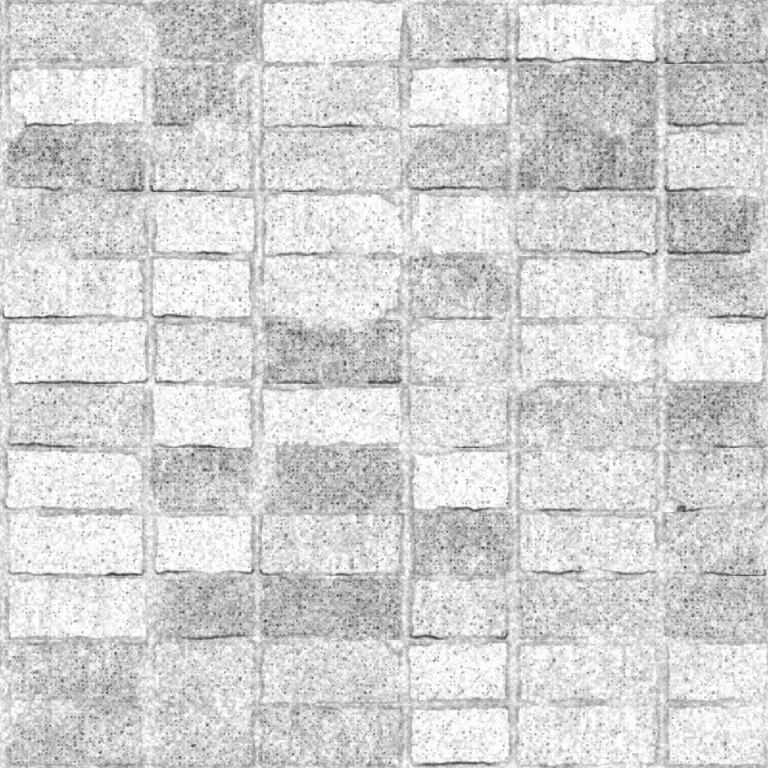
This texture map is drawn by a Shadertoy shader. Its source:

```glsl
// Whitewashed stack-bond brick wall: wide and narrow bricks in grainy pale mortar.

// Layout, in units of one course height
const float COURSES = 12.0;
const float PAIR_WIDTH = 4.0;          // one wide plus one narrow brick
const float PAIRS = 3.0;
const float PAIR_OFFSET = 0.03;
const float PAIR_SPLIT = 2.3;          // joint between wide and narrow
const vec2 WIDE_HALF = vec2(1.05, 0.445);
const vec2 NARROW_HALF = vec2(0.745, 0.445);
const float WIDE_CENTER = 1.15;
const float NARROW_CENTER = 3.15;
const float CORNER_RADIUS = 0.03;

// Irregularity
const float SIZE_JITTER = 0.022;
const float SHIFT_JITTER = 0.03;
const float SKEW = 0.02;
const float EDGE_WOBBLE = 0.055;
const float CHIP_CHANCE = 0.3;
const float RIBBED_CHANCE = 0.4;

// Tones
const float BRICK_LIGHT = 0.965;
const float BRICK_DARK = 0.735;
const float MORTAR_TONE = 0.89;
const float JOINT_SHADE = 0.15;
const float CRACK_SHADE = 0.34;
const float OUTLINE_SHADE = 0.11;
const float GRAIN = 0.19;
const float PIT_SHADE = 0.24;

float hash(vec2 p) {
    vec3 q = fract(p.xyx * 0.1031);
    q += dot(q, q.yzx + 33.33);
    return fract((q.x + q.y) * q.z);
}

// Value noise that wraps across the canvas
float noise(vec2 uv, vec2 freq) {
    vec2 p = uv * freq;
    vec2 i = floor(p), f = fract(p);
    f = f * f * (3.0 - 2.0 * f);
    vec2 seed = freq.yx * 1.7;
    vec2 a = mod(i, freq) + seed, b = mod(i + 1.0, freq) + seed;
    return mix(mix(hash(a), hash(vec2(b.x, a.y)), f.x),
               mix(hash(vec2(a.x, b.y)), hash(b), f.x), f.y);
}

// Scattered round pits, one candidate per grid cell
float pits(vec2 uv, float freq, float density) {
    vec2 p = uv * freq;
    vec2 cell = mod(floor(p), freq) + freq;
    float radius = mix(0.12, 0.3, hash(cell + 7.1));
    vec2 center = 0.5 + 0.36 * (vec2(hash(cell + 3.7), hash(cell + 11.3)) - 0.5);
    float soft = 0.06 + 0.5 * freq / iResolution.y;
    float spot = 1.0 - smoothstep(radius - soft, radius + soft, length(fract(p) - center));
    return spot * step(hash(cell), density);
}

float roundedBox(vec2 p, vec2 halfSize) {
    vec2 q = abs(p) - halfSize + CORNER_RADIUS;
    return length(max(q, 0.0)) + min(max(q.x, q.y), 0.0) - CORNER_RADIUS;
}

// Distance to a brick with bent edges and sometimes a broken corner
float brickDistance(vec2 p, vec2 halfSize, vec2 id, vec2 uv) {
    halfSize += SIZE_JITTER * (2.0 * vec2(hash(id + 1.3), hash(id + 2.9)) - 1.0);
    p.x += SHIFT_JITTER * (2.0 * hash(id + 4.1) - 1.0);
    p.y += p.x * SKEW * (2.0 * hash(id + 5.7) - 1.0);
    float wobble = noise(uv, vec2(40.0)) + 0.6 * noise(uv, vec2(110.0)) - 0.8;
    float d = roundedBox(p, halfSize) + EDGE_WOBBLE * wobble;
    if (hash(id + 8.3) < CHIP_CHANCE) {
        vec2 corner = halfSize * sign(vec2(hash(id + 9.1), hash(id + 10.7)) - 0.5);
        float chip = length((p - corner) * vec2(0.75, 1.0)) - mix(0.1, 0.24, hash(id + 12.9));
        d = max(d, -chip - 0.15 * wobble);
    }
    return d;
}

void mainImage(out vec4 fragColor, in vec2 fragCoord) {
    vec2 uv = fragCoord / iResolution.xy;
    vec2 wall = uv * vec2(PAIRS * PAIR_WIDTH, COURSES);
    float soft = 0.01 + 0.5 * COURSES / iResolution.y;

    // Brick lookup
    float x = wall.x - PAIR_OFFSET;
    float along = mod(x, PAIR_WIDTH);
    bool narrow = along > PAIR_SPLIT;
    float pairId = mod(floor(x / PAIR_WIDTH), PAIRS);
    vec2 id = vec2(2.0 * pairId + float(narrow), floor(wall.y)) * 3.17 + 20.0;
    vec2 p = vec2(along - (narrow ? NARROW_CENTER : WIDE_CENTER), fract(wall.y) - 0.5);
    vec2 halfSize = narrow ? NARROW_HALF : WIDE_HALF;
    float d = brickDistance(p, halfSize, id, uv);

    // Shared variation
    float patches = noise(uv, vec2(26.0));
    float clouds = noise(uv, vec2(15.0, 30.0)) - 0.5;
    float grain = noise(uv, vec2(400.0)) + noise(uv, vec2(230.0)) - 1.0;

    // Brick face: whitewash, ribs and pits
    float darkness = pow(hash(id), 1.2);
    float face = mix(BRICK_LIGHT, BRICK_DARK, darkness) + 0.1 * clouds * (0.4 + darkness);
    float ribs = noise(uv, vec2(170.0, 30.0)) - 0.5;
    face += 0.13 * ribs * step(hash(id + 6.1), RIBBED_CHANCE);
    face -= PIT_SHADE * pits(uv, 190.0, 0.16 + 0.2 * darkness);
    face -= PIT_SHADE * pits(uv, 117.0, 0.1 + 0.12 * darkness);
    float smear = smoothstep(0.62, 0.85, patches) * smoothstep(-0.2, 0.0, d);
    face = mix(face, 0.93, 0.7 * smear);

    // Mortar: recessed beside the bricks, pale where joints cross
    float recess = 1.0 - smoothstep(0.035, 0.11, d);
    float mortar = MORTAR_TONE + 0.08 * clouds;
    mortar -= JOINT_SHADE * recess * (1.0 - smoothstep(0.45, 0.85, patches));

    // Broken outlines and deep cracks under some bricks
    float tone = mix(face, mortar, smoothstep(-soft, soft, d));
    float rim = exp(-pow(d / 0.022, 2.0));
    tone -= OUTLINE_SHADE * rim * smoothstep(0.25, 0.7, noise(uv, vec2(60.0)));
    float under = 1.0 - smoothstep(-0.42, -0.38, p.y);
    float cracked = step(0.5, hash(id + 14.3)) * smoothstep(0.4, 0.7, noise(uv, vec2(18.0, 24.0)));
    tone -= CRACK_SHADE * exp(-pow((d - 0.02) / 0.025, 2.0)) * under * cracked;

    tone += GRAIN * grain * mix(0.85, 1.15, darkness);
    fragColor = vec4(vec3(clamp(tone, 0.0, 0.99)), 1.0);
}
```
